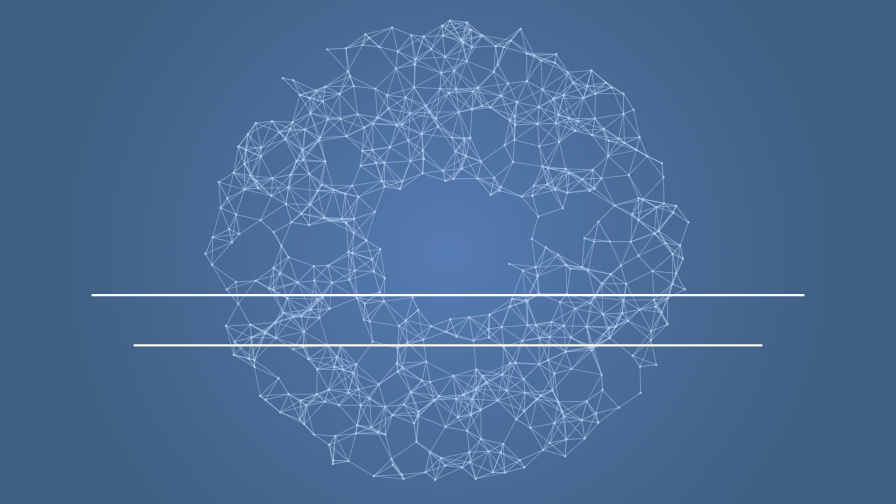
A Shadertoy shader for this background:

```glsl
// A ring-shaped web of linked points on a blue radial glow, crossed by two pale rules.

vec2 hash2(vec2 cell) {
    vec2 k = vec2(dot(cell, vec2(127.1, 311.7)), dot(cell, vec2(269.5, 183.3)));
    return fract(sin(k) * 43758.5);
}

float segmentDistance(vec2 p, vec2 a, vec2 b) {
    vec2 pa = p - a, ba = b - a;
    return length(pa - ba * clamp(dot(pa, ba) / dot(ba, ba), 0.0, 1.0));
}

// Antialiased stroke; strokes thinner than a pixel fade instead of vanishing
float stroke(float dist, float width, float pixel) {
    float cover = clamp(0.5 + (0.5 * max(width, pixel) - dist) / pixel, 0.0, 1.0);
    return cover * min(1.0, width / pixel);
}

// Whether the web holds a point here: a ring with open pockets and uneven density
bool inWeb(vec2 p, vec2 rnd) {
    const vec3 pockets[7] = vec3[7](
        vec3(-0.148, 0.361, 0.037), vec3(0.088, 0.240, 0.034),
        vec3(0.025, -0.210, 0.034), vec3(0.222, 0.045, 0.042),
        vec3(-0.390, 0.007, 0.034), vec3(0.130, 0.070, 0.042),
        vec3(0.396, 0.153, 0.030));
    for (int i = 0; i < 7; i++)
        if (length(p - pockets[i].xy) < pockets[i].z) return false;
    float outer = 0.462 + 0.022 * rnd.x;
    float inner = 0.118 + 0.020 * rnd.y;
    float density = 0.84 + 0.16 * sin(p.x * 31.0 + 2.0 * sin(p.y * 17.0))
                         + 0.14 * sin(p.y * 37.0 - 2.0 * sin(p.x * 19.0));
    return length(p) < outer && length(p - vec2(0.0, 0.01)) > inner
        && fract(rnd.x * 7.3 + rnd.y * 13.7) < density;
}

// Coverage of the links and nodes near p
float web(vec2 p, float pixel) {
    const float cellSize = 0.032;
    const float reach = 1.9 * cellSize;
    if (abs(length(p) - 0.29) > 0.22) return 0.0;

    // Gather the surrounding points
    vec2 nodes[25];
    int count = 0;
    vec2 home = floor(p / cellSize);
    for (int i = 0; i < 25; i++) {
        vec2 cell = home + vec2(i % 5 - 2, i / 5 - 2);
        vec2 rnd = hash2(cell);
        vec2 node = (cell + rnd) * cellSize;
        if (inWeb(node, rnd)) nodes[count++] = node;
    }

    // Link every pair within reach, fainter when longer
    float clear = 1.0;
    for (int i = 0; i < count; i++) {
        for (int j = i + 1; j < count; j++) {
            float span = distance(nodes[i], nodes[j]);
            if (span > reach) continue;
            float link = stroke(segmentDistance(p, nodes[i], nodes[j]), 0.0016, pixel);
            clear *= 1.0 - link * mix(0.85, 0.5, span / reach);
        }
        clear *= 1.0 - 0.7 * stroke(length(p - nodes[i]), 0.0048, pixel);
    }
    return 1.0 - clear;
}

void mainImage(out vec4 fragColor, in vec2 fragCoord) {
    float pixel = 1.0 / iResolution.y;
    vec2 p = (fragCoord - 0.5 * iResolution.xy) * pixel;

    // Radial glow
    float fade = pow(clamp(length(p) / 0.78, 0.0, 1.0), 0.85);
    vec3 color = mix(vec3(0.34, 0.49, 0.71), vec3(0.25, 0.375, 0.515), fade);

    // Point web
    color = mix(color, vec3(0.70, 0.80, 0.94), web(p, pixel));

    // Horizontal rules
    float upper = segmentDistance(p, vec2(-0.705, -0.0856), vec2(0.705, -0.0856));
    float lower = segmentDistance(p, vec2(-0.622, -0.1852), vec2(0.622, -0.1852));
    color = mix(color, vec3(1.0), stroke(upper, 0.0045, pixel));
    color = mix(color, vec3(1.0, 1.0, 0.95), stroke(lower, 0.0042, pixel));

    fragColor = vec4(color, 1.0);
}
```
